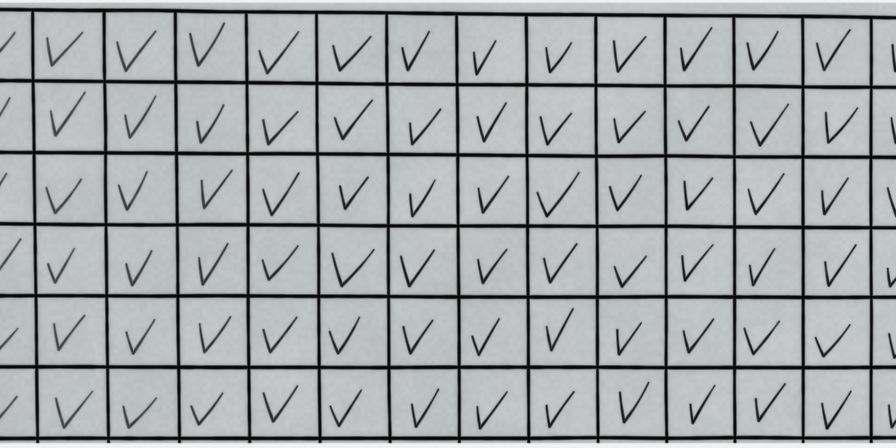
This pattern is drawn by a Shadertoy shader. Its source:

```glsl
// Hand-ruled grid on grey paper, with a pen tick in every cell.

float hash(vec2 p) {
    return fract(sin(dot(p, vec2(127.1, 311.7))) * 43758.5453);
}

float noise(vec2 p) {
    vec2 i = floor(p), f = fract(p);
    f = f * f * (3.0 - 2.0 * f);
    return mix(mix(hash(i), hash(i + vec2(1, 0)), f.x),
               mix(hash(i + vec2(0, 1)), hash(i + vec2(1, 1)), f.x), f.y);
}

// Coverage of a shape edge: a little ink bleed plus pixel smoothing
float cover(float d) {
    float soft = 0.0012 + 0.6 / iResolution.y;
    return 1.0 - smoothstep(-soft, soft, d);
}

// Bowed stroke from a to b whose half width goes from w.x to w.y
float stroke(vec2 p, vec2 a, vec2 b, float bow, vec2 w) {
    vec2 ab = b - a;
    float h = clamp(dot(p - a, ab) / dot(ab, ab), 0.0, 1.0);
    vec2 onPath = a + ab * h + vec2(ab.y, -ab.x) * bow * h * (1.0 - h);
    return length(p - onPath) - mix(w.x, w.y, h);
}

// Tick in unit cell coordinates, varied by the cell number
float tick(vec2 q, vec2 cell) {
    float size = mix(0.82, 1.1, hash(cell + 3.7));
    vec2 corner = vec2(0.27, 0.14) + vec2(0.12, 0.11) * vec2(hash(cell), hash(cell + 9.2));
    vec2 start = corner + size * vec2(mix(-0.13, -0.03, hash(cell + 5.1)),
                                      mix(0.28, 0.42, hash(cell + 7.3)));
    vec2 tip = corner + size * vec2(mix(0.32, 0.44, hash(cell + 1.9)),
                                    mix(0.45, 0.61, hash(cell + 6.4)));
    float down = stroke(q, start, corner, 0.06, vec2(0.013, 0.020));
    float up = stroke(q, corner, tip, mix(-0.05, 0.12, hash(cell + 8.8)), vec2(0.020, 0.010));
    return min(down, up);
}

void mainImage(out vec4 fragColor, in vec2 fragCoord) {
    vec2 p = fragCoord / iResolution.y;
    float across = fragCoord.x / iResolution.x;
    float top = 1.0 - p.y;

    // Mottled paper with fine grain
    float mottle = noise(p * 9.0) * 0.6 + noise(p * 23.0) * 0.4 - 0.5;
    float grain = noise(p * 120.0) - 0.5;
    float light = 0.755 + 0.035 * mottle + 0.03 * grain + 0.012 * across;
    vec3 col = light * vec3(0.985, 1.005, 1.01);
    col += vec3(0.02, 0.0, 0.012) * (noise(p * 6.0 + 40.0) - 0.5);

    // Grid coordinates: columns narrow to the right, rows lean slightly
    float x = p.x - 0.012 * (top - 0.5) * (1.0 - across) + 0.002 * (noise(p * 7.0) - 0.5);
    float u = (x - 0.078) / 0.1594;
    float rowPos = (top - mix(0.021, 0.039, across)) / mix(0.1597, 0.1563, across);
    vec2 grid = vec2(u + 0.00212 * u * u, rowPos + 0.012 * (noise(p * 6.0 + 17.0) - 0.5));
    vec2 cell = floor(grid);
    vec2 f = fract(grid);

    // Ruled lines with uneven width and a faint grey halo
    vec2 toLine = (0.5 - abs(f - 0.5)) * 0.156;
    float wear = 0.0008 * (noise(p * 45.0) - 0.5);
    if (grid.y < 0.0) toLine.x = 1.0;
    float lineDist = min(toLine.x - 0.0033, toLine.y - 0.0039) + wear;
    col *= 1.0 - 0.16 * exp(-max(lineDist, 0.0) * 260.0);
    col = mix(col, vec3(0.03), cover(lineDist));

    // Pen ticks, greyer toward the left
    if (cell.y >= 0.0 && cell.y < 6.0) {
        float tickDist = tick(vec2(f.x, 1.0 - f.y), cell) * 0.156 + wear;
        vec3 ink = mix(vec3(0.23, 0.24, 0.25), vec3(0.06), smoothstep(0.0, 0.5, across));
        col *= 1.0 - 0.10 * exp(-max(tickDist, 0.0) * 350.0);
        col = mix(col, ink, cover(tickDist) * (0.88 + 0.12 * noise(p * 90.0)));
    }

    // Pale margin beyond the paper at top and bottom
    float beyond = max(0.006 - top, top - 0.989);
    col = mix(col, vec3(0.94, 0.95, 0.95), cover(-beyond));

    fragColor = vec4(col, 1.0);
}
```
